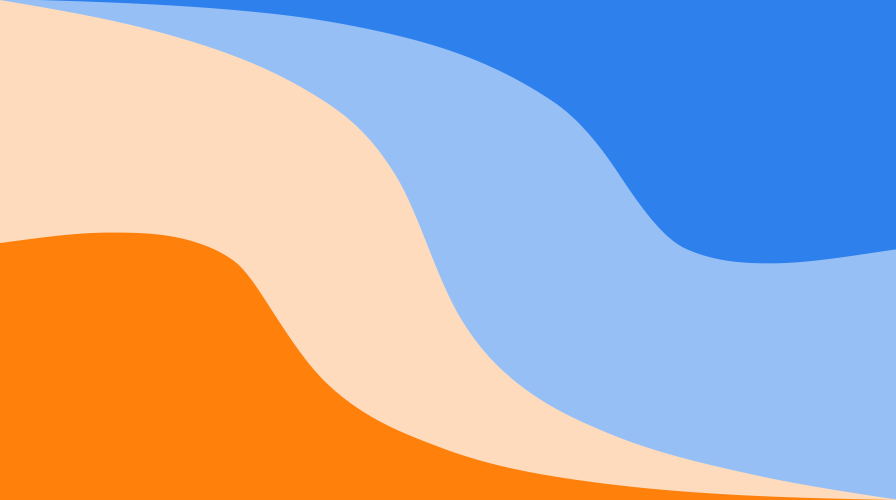
A Shadertoy shader for this background:

```glsl
// Flat wave background: blue, pale blue, peach and orange bands flowing from top left to bottom right.
#define GRID vec2(768.0, 430.0)
#define KNOTS 10
#define DEEP_BLUE vec3(0.18, 0.50, 0.93)
#define PALE_BLUE vec3(0.59, 0.75, 0.96)
#define PEACH vec3(1.00, 0.86, 0.74)
#define ORANGE vec3(1.00, 0.50, 0.04)

// Cubic Hermite curve; each knot holds (x, drop from the top, slope).
float waveDrop(vec3 knots[KNOTS], float x) {
    vec3 a = knots[0], b = knots[1];
    for (int i = 1; i < KNOTS - 1; i++) {
        if (x > knots[i].x) {
            a = knots[i];
            b = knots[i + 1];
        }
    }
    float span = b.x - a.x;
    float t = (x - a.x) / span;
    float s = 1.0 - t;
    float ease = t * t * (3.0 - 2.0 * t);
    return mix(a.y, b.y, ease) + span * t * s * (a.z * s - b.z * t);
}

// Smooth coverage of the region under a wave, one pixel wide at its edge.
float below(vec3 knots[KNOTS], vec2 p) {
    float d = p.y - waveDrop(knots, p.x);
    float edge = max(length(vec2(dFdx(d), dFdy(d))), 1e-4);
    return clamp(0.5 + d / edge, 0.0, 1.0);
}

void mainImage(out vec4 fragColor, in vec2 fragCoord) {
    // Resolution-independent design grid, with y as the drop from the top.
    vec2 uv = fragCoord / iResolution.xy;
    vec2 p = vec2(uv.x, 1.0 - uv.y) * GRID;

    // Top wave
    vec3 paleWave[KNOTS] = vec3[KNOTS](
        vec3(0.0, -1.0, 0.03), vec3(235.0, 12.0, 0.11),
        vec3(306.0, 23.0, 0.20), vec3(378.0, 41.0, 0.32),
        vec3(475.0, 88.0, 0.68), vec3(530.0, 149.0, 1.52),
        vec3(588.0, 214.0, 0.45), vec3(660.0, 226.5, 0.0),
        vec3(714.0, 222.3, -0.13), vec3(768.0, 214.5, -0.14));

    // Middle wave
    vec3 peachWave[KNOTS] = vec3[KNOTS](
        vec3(0.0, 0.0, 0.17), vec3(145.0, 30.0, 0.285),
        vec3(265.0, 79.0, 0.60), vec3(341.0, 154.0, 1.70),
        vec3(368.0, 215.0, 2.55), vec3(395.0, 274.0, 1.65),
        vec3(438.0, 325.0, 0.85), vec3(520.0, 372.0, 0.42),
        vec3(640.0, 407.0, 0.225), vec3(768.0, 429.5, 0.15));

    // Bottom wave
    vec3 orangeWave[KNOTS] = vec3[KNOTS](
        vec3(0.0, 209.0, -0.13), vec3(95.0, 200.0, 0.0),
        vec3(165.0, 207.5, 0.30), vec3(200.0, 224.0, 0.72),
        vec3(235.0, 270.0, 1.55), vec3(265.0, 313.0, 1.25),
        vec3(293.0, 341.0, 0.80), vec3(378.0, 385.0, 0.38),
        vec3(500.0, 413.5, 0.14), vec3(768.0, 430.0, 0.02));

    // Layers from back to front
    vec3 color = mix(DEEP_BLUE, PALE_BLUE, below(paleWave, p));
    color = mix(color, PEACH, below(peachWave, p));
    color = mix(color, ORANGE, below(orangeWave, p));
    fragColor = vec4(color, 1.0);
}
```
